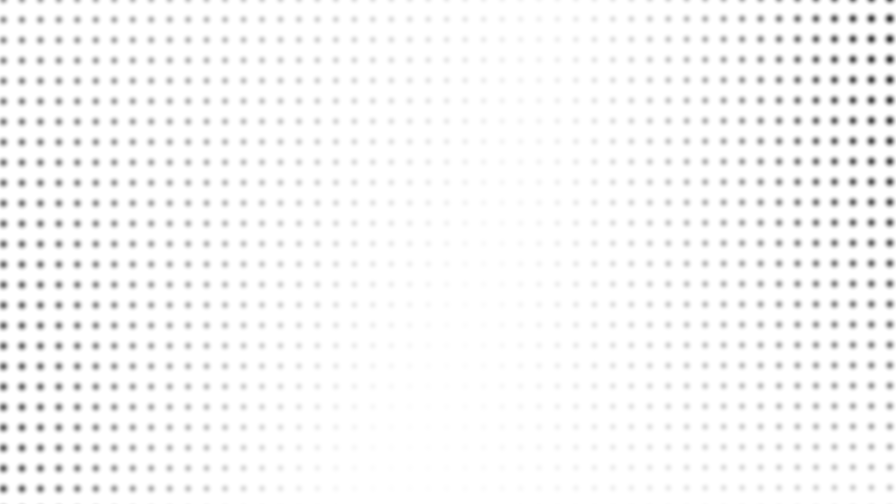
This background is drawn by a Shadertoy shader. Its source:

```glsl
// Soft grey halftone dots on white, darkening toward the left and right edges.

const vec3 PAPER = vec3(1.0);
const vec3 INK = vec3(0.02);

// Grid measures, in units of the canvas height
const vec2 GRID_ORIGIN = vec2(0.0069, 0.0301);
const vec2 GRID_PITCH = vec2(0.03664, 0.04046);
const float ROW_SLOPE = 0.0013;

// Shade that fades from its strength at an edge to zero at its reach
float edgeShade(float distanceIn, float strength, float reach) {
    float fade = clamp(1.0 - distanceIn / reach, 0.0, 1.0);
    return strength * pow(fade, 1.6);
}

// Dot darkness at a place given as fractions of the canvas
float inkDensity(vec2 place) {
    float height = clamp(place.y, 0.0, 1.0);
    float leftStrength = 0.63 - 0.25 * height * height;
    float rightStrength = mix(0.84, 0.15, pow(1.0 - height, 1.7));
    float leftReach = mix(0.42, 0.80, pow(height, 1.2));
    float rightReach = mix(0.54, 0.41, height);
    float left = edgeShade(place.x, leftStrength, leftReach);
    float right = edgeShade(1.0 - place.x, rightStrength, rightReach);
    return min(left + right + 0.008, 0.85);
}

// Blurred round dot whose faint tail is trimmed to zero
float softDot(vec2 offset, float spread) {
    const float TAIL = 0.025;
    float bell = exp(-dot(offset, offset) / (2.0 * spread * spread));
    return max(bell - TAIL, 0.0) / (1.0 - TAIL);
}

void mainImage(out vec4 fragColor, in vec2 fragCoord) {
    vec2 point = fragCoord / iResolution.y;
    float aspect = iResolution.x / iResolution.y;

    // Nearest dot of the slightly tilted grid
    vec2 sheared = point - vec2(0.0, ROW_SLOPE * point.x);
    vec2 cell = round((sheared - GRID_ORIGIN) / GRID_PITCH);
    vec2 center = GRID_ORIGIN + cell * GRID_PITCH;

    // Darker dots are also a little wider
    float density = inkDensity(center / vec2(aspect, 1.0));
    float spread = mix(0.0049, 0.0064, density);
    float coverage = density * softDot(sheared - center, spread);

    fragColor = vec4(mix(PAPER, INK, coverage), 1.0);
}
```
